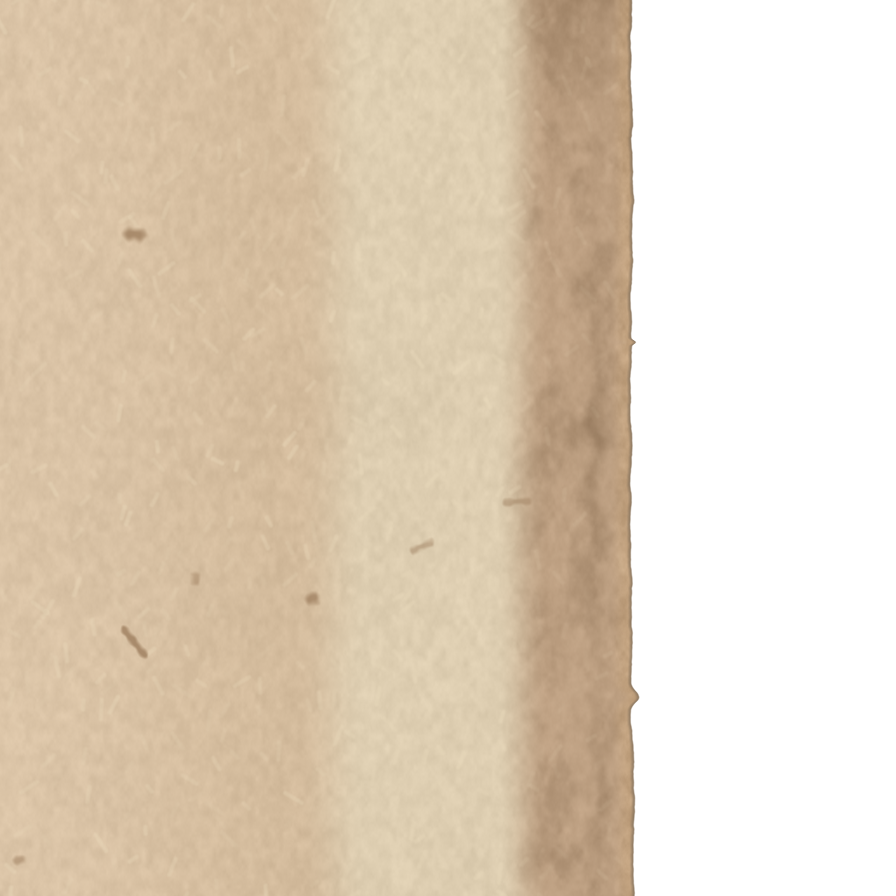
A Shadertoy shader for this texture:

```glsl
// Aged paper sheet with a torn right edge on a white ground.
// Vertical colour bands are blended by smoothsteps, then value noise adds
// mottling, hashed cells scatter fibres, and short capsules mark flecks.

const vec3 TAN = vec3(0.855, 0.765, 0.650);
const vec3 TAN_DEEP = vec3(0.828, 0.733, 0.612);
const vec3 CREAM = vec3(0.866, 0.803, 0.690);
const vec3 BROWN = vec3(0.748, 0.632, 0.515);
const vec3 STAIN = vec3(0.570, 0.460, 0.350);
const vec3 RIM = vec3(0.770, 0.640, 0.490);
const vec3 OUTLINE = vec3(0.500, 0.430, 0.350);
const vec3 FLECK = vec3(0.600, 0.475, 0.350);
const vec3 FIBRE = vec3(0.925, 0.865, 0.745);
const float EDGE_X = 0.7045;
const float CREAM_LEFT = 0.360;
const float CREAM_RIGHT = 0.577;
const float FIBRE_CELLS = 42.0;

float hash(vec2 p) {
    vec3 q = fract(vec3(p.xyx) * 0.1031);
    q += dot(q, q.yzx + 33.33);
    return fract((q.x + q.y) * q.z);
}

float noise(vec2 p) {
    vec2 i = floor(p), f = fract(p);
    f = f * f * (3.0 - 2.0 * f);
    return mix(mix(hash(i), hash(i + vec2(1, 0)), f.x),
               mix(hash(i + vec2(0, 1)), hash(i + vec2(1, 1)), f.x), f.y);
}

float fbm(vec2 p) {
    float sum = 0.0, amp = 0.5;
    for (int i = 0; i < 4; i++) {
        sum += amp * noise(p);
        p = p * 2.03 + 17.3;
        amp *= 0.5;
    }
    return sum / 0.9375;
}

float segment(vec2 p, vec2 a, vec2 b) {
    vec2 d = b - a;
    return length(p - a - d * clamp(dot(p - a, d) / dot(d, d), 0.0, 1.0));
}

// Soft bump centred on c with half width w
float bump(float x, float c, float w) {
    float t = (x - c) / w;
    return exp(-t * t);
}

// Signed distance to the torn edge, positive inside the paper
float paperEdge(vec2 p) {
    float x = EDGE_X + 0.0025 * bump(p.y, 0.79, 0.08) + 0.003 * smoothstep(0.24, 0.12, p.y);
    x += 0.005 * (fbm(vec2(p.y * 45.0, 3.0)) - 0.5);
    x += 0.009 * bump(p.y, 0.222, 0.009) + 0.005 * bump(p.y, 0.618, 0.003);
    return x - p.x;
}

// Short randomly turned strands, mostly upright
float fibres(vec2 p) {
    vec2 q = p * FIBRE_CELLS, cell = floor(q);
    float sum = 0.0;
    for (int j = -1; j <= 1; j++)
    for (int i = -1; i <= 1; i++) {
        vec2 id = cell + vec2(i, j) + 60.0;
        vec2 centre = id - 60.0 + vec2(hash(id), hash(id + 91.7));
        float angle = 1.57 + 2.2 * (hash(id + 37.1) - 0.5);
        vec2 arm = vec2(cos(angle), sin(angle)) * mix(0.15, 0.45, hash(id + 11.9));
        float strength = pow(hash(id + 71.3), 3.0);
        sum += strength * smoothstep(0.17, 0.02, segment(q, centre - arm, centre + arm));
    }
    return min(sum, 1.0);
}

float fleck(vec2 p, vec2 centre, vec2 arm, float radius) {
    p += 0.003 * (vec2(noise(p * 160.0), noise(p * 160.0 + 50.0)) - 0.5);
    return smoothstep(radius * 1.5, radius * 0.2, segment(p, centre - arm, centre + arm));
}

void mainImage(out vec4 fragColor, in vec2 fragCoord) {
    vec2 p = fragCoord / iResolution.xy;
    float pixel = 1.0 / iResolution.y;
    float cloud = fbm(p * 9.0) - 0.5;
    float grain = fbm(p * vec2(125.0, 85.0)) - 0.5;

    // Broad vertical bands
    vec3 col = mix(TAN, TAN_DEEP, smoothstep(0.05, 0.34, p.x + 0.12 * cloud));
    col = mix(col, CREAM, smoothstep(-0.025, 0.05, p.x - CREAM_LEFT + 0.02 * cloud));
    float brownBand = smoothstep(-0.022, 0.035, p.x - CREAM_RIGHT + 0.012 * cloud);
    col = mix(col, BROWN, brownBand);

    // Blotches and the wandering stain beside the edge
    float blotch = fbm(p * vec2(34.0, 25.0) + 8.0);
    col = mix(col, STAIN, brownBand * 0.35 * smoothstep(0.42, 0.8, blotch));
    float seam = 0.666 + 0.026 * (fbm(vec2(p.y * 28.0, 9.0)) - 0.5);
    float seamAmount = 0.18 + 0.42 * bump(p.y, 0.49, 0.10) + 0.18 * bump(p.y, 0.11, 0.06);
    col = mix(col, STAIN, seamAmount * bump(p.x, seam, 0.009) * (0.35 + blotch));
    col = mix(col, STAIN, 0.30 * brownBand * bump(p.y, 1.0, 0.09));

    // Paper texture
    col += 0.025 * cloud + 0.075 * grain;
    col = mix(col, FIBRE, 0.36 * fibres(p) * (1.0 - 0.65 * brownBand));

    // Individual flecks
    col = mix(col, FLECK, 0.75 * fleck(p, vec2(0.150, 0.738), vec2(0.006, -0.001), 0.007));
    col = mix(col, FLECK, 0.75 * fleck(p, vec2(0.150, 0.283), vec2(0.011, -0.014), 0.004));
    col = mix(col, FLECK, 0.70 * fleck(p, vec2(0.349, 0.332), vec2(0.002, 0.0), 0.006));
    col = mix(col, FLECK, 0.45 * fleck(p, vec2(0.218, 0.354), vec2(0.0, 0.003), 0.005));
    col = mix(col, FLECK, 0.45 * fleck(p, vec2(0.471, 0.390), vec2(0.010, 0.004), 0.004));
    col = mix(col, FLECK, 0.45 * fleck(p, vec2(0.577, 0.440), vec2(0.012, 0.001), 0.004));
    col = mix(col, FLECK, 0.50 * fleck(p, vec2(0.022, 0.040), vec2(0.002, 0.0), 0.005));

    // Warm rim, dark outline and white ground
    float inside = paperEdge(p);
    col = mix(col, RIM + 0.16 * grain, 0.6 * smoothstep(0.024, 0.006, inside));
    col = mix(col, OUTLINE, 0.75 * smoothstep(0.005, 0.0, inside));
    col = mix(vec3(1.0), col, smoothstep(-pixel, pixel, inside));
    fragColor = vec4(clamp(col, 0.0, 1.0), 1.0);
}
```
